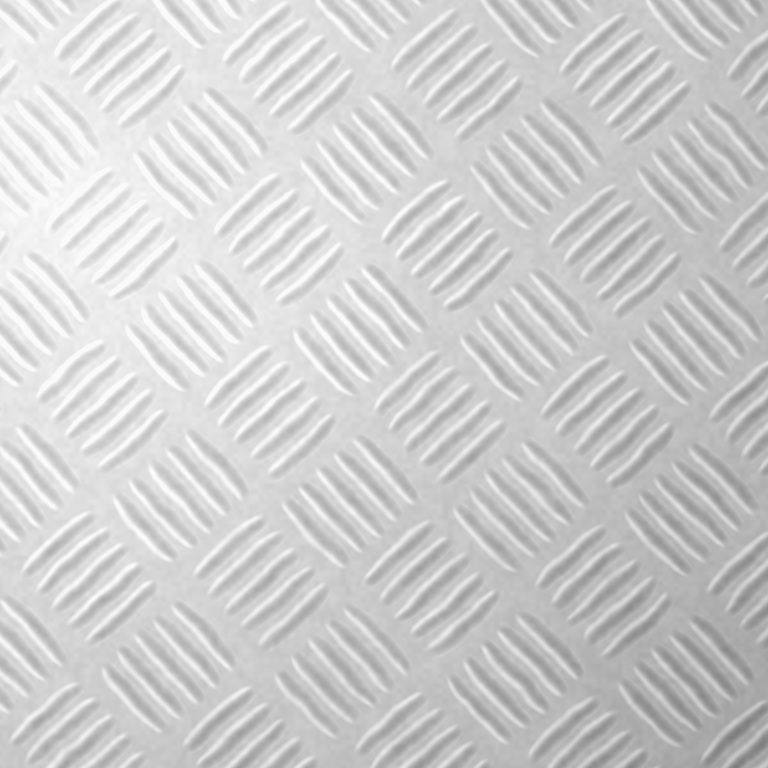
A WebGL 1 fragment shader for this texture:

```glsl
precision highp float;
uniform vec2 u_resolution;

const vec2 ORIGIN = vec2(0.1585, 0.9155);
const vec2 STEP_ACROSS = vec2(0.2186, -0.0065);
const vec2 STEP_UP = vec2(0.0117, 0.2227);
const float BAR_ANGLE = 0.745;
const float BAR_SPACING = 0.0318;
const float BAR_HALF_LENGTH = 0.064;
const float BAR_HALF_WIDTH = 0.0116;
const float BAR_BOW = 0.06;

float hash(vec2 p) {
  vec3 q = fract(p.xyx * vec3(0.1031, 0.1030, 0.0973));
  q += dot(q, q.yzx + 33.33);
  return fract((q.x + q.y) * q.z);
}

float noise(vec2 p) {
  vec2 cell = floor(p);
  vec2 f = fract(p);
  f = f * f * (3.0 - 2.0 * f);
  float low = mix(hash(cell), hash(cell + vec2(1.0, 0.0)), f.x);
  float high = mix(hash(cell + vec2(0.0, 1.0)), hash(cell + 1.0), f.x);
  return mix(low, high, f.y);
}

float bump(float x, float center, float width) {
  float d = (x - center) / width;
  return exp(-d * d);
}

// Canvas position to lattice coordinates
vec2 toLattice(vec2 p, vec2 a, vec2 b) {
  float area = a.x * b.y - a.y * b.x;
  return vec2(p.x * b.y - p.y * b.x, a.x * p.y - a.y * p.x) / area;
}

// The sheet widens slightly near the bottom and its relief is uneven
vec2 warpSheet(vec2 p) {
  float spread = 0.025 * smoothstep(0.5, 0.8, 1.0 - p.y);
  vec2 wobble = vec2(noise(p * 38.0 + 11.0), noise(p * 38.0 + 51.0)) - 0.5;
  return p - vec2(spread * (p.x - 0.42), 0.0) + 0.004 * wobble;
}

// Relief of five bowed bars; p.x runs along them, p.y away from the light
float barGroup(vec2 p, float highlight, float shadow) {
  float t = p.x / BAR_HALF_LENGTH;
  float row = p.y / (BAR_SPACING * (1.0 - BAR_BOW * min(t * t, 1.5)));
  float index = clamp(floor(row + 0.5), -2.0, 2.0);
  t /= 1.0 - 0.012 * index * index;
  float taper = sqrt(max(1.0 - 0.7 * t * t * t * t, 0.2));
  float side = (row - index) * BAR_SPACING / (BAR_HALF_WIDTH * taper);
  float mask = 1.0 - smoothstep(0.8, 1.02, abs(t));
  mask *= 1.0 - smoothstep(1.0, 1.36, abs(side));
  float lit = highlight * bump(side, -0.72, 0.36);
  float rim = 0.25 * highlight * bump(side, 1.05, 0.25);
  float dark = shadow * bump(side, 0.22, 0.6) * (1.0 - 0.4 * t * t);
  return mask * (lit + rim - dark);
}

// One group per lattice cell, slightly shifted and unevenly pressed
float groupLayer(vec2 lattice, float offset, float turned) {
  vec2 cell = floor(lattice - offset + 0.5);
  vec2 local = lattice - offset - cell;
  vec2 seed = cell + 40.0 + 17.0 * turned;
  vec2 jitter = vec2(hash(seed), hash(seed + 9.3)) - 0.5;
  vec2 p = local.x * STEP_ACROSS + local.y * STEP_UP + jitter * 0.002;
  vec2 axis = vec2(cos(BAR_ANGLE), sin(BAR_ANGLE));
  float along = dot(p, axis);
  float across = dot(p, vec2(axis.y, -axis.x));
  vec2 q = mix(vec2(along, across), vec2(across, along), turned);
  float press = 0.92 + 0.16 * hash(seed + 5.7);
  return press * barGroup(q, 0.13, mix(0.125, 0.11, turned));
}

// Broad reflection, brightest at the upper left
float sheen(vec2 p) {
  float falloff = 0.22 * length(p - vec2(0.07, 0.74));
  return 0.96 - falloff - 0.06 * p.x * (1.0 - p.y);
}

// Mottled, lightly worn metal
float grain(vec2 p) {
  float fine = noise(p * 150.0) - 0.5;
  float medium = noise(p * 60.0 + 7.0) - 0.5;
  float broad = noise(p * 7.0 + 3.0) - 0.5;
  return 0.04 * fine + 0.03 * medium + 0.03 * broad;
}

void main() {
  vec2 p = gl_FragCoord.xy / u_resolution;
  vec2 sheet = warpSheet(p) - ORIGIN;
  vec2 lattice = toLattice(sheet, STEP_ACROSS, STEP_UP);
  float relief = groupLayer(lattice, 0.0, 0.0) + groupLayer(lattice, 0.5, 1.0);
  float wear = 0.85 + 0.3 * noise(p * 45.0 + 21.0);
  float gray = sheen(p) + grain(p) + relief * wear;
  gl_FragColor = vec4(vec3(clamp(gray, 0.0, 0.98)), 1.0);
}
```
